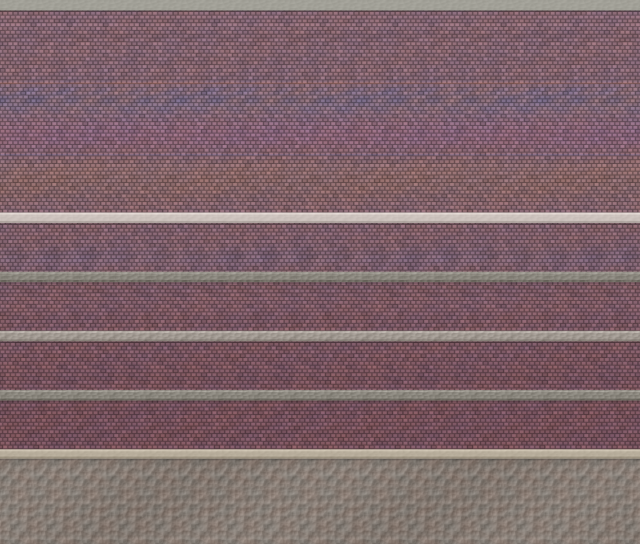
Give the GLSL for this texture, as a Shadertoy shader.

```glsl
// Fine maroon brickwork crossed by pale ledges, above an embossed taupe plaster base.

float hash(vec2 p) {
    p = fract(p * vec2(0.1031, 0.1137));
    p += dot(p, p.yx + 33.33);
    return fract((p.x + p.y) * p.x * 91.7);
}

// Smooth coverage of the strip between top and bottom
float strip(float d, float top, float bottom) {
    float w = 0.7 / iResolution.y;
    return smoothstep(-w, w, d - top) * smoothstep(-w, w, bottom - d);
}

// Soft glow around one depth
float glow(float d, float center, float size) {
    float t = (d - center) / size;
    return exp(-t * t);
}

// Rounded cellular bumps that wrap every "wrap" cells across
float bumps(vec2 q, float wrap) {
    vec2 cell = floor(q);
    float nearest = 1.0;
    for (int j = -1; j <= 1; j++)
    for (int i = -1; i <= 1; i++) {
        vec2 c = cell + vec2(i, j);
        vec2 id = vec2(mod(c.x, wrap), c.y);
        vec2 seed = c + 0.15 + 0.7 * vec2(hash(id + 3.0), hash(id + 47.0));
        nearest = min(nearest, length(q - seed));
    }
    return smoothstep(0.75, 0.1, nearest);
}

// Light from the upper left on the bumps
float relief(vec2 q, float wrap) {
    return bumps(q + 0.12, wrap) - bumps(q - 0.12, wrap);
}

vec3 brickwork(vec2 tile, float d) {
    // Running bond, seven bricks to each repeat
    vec2 b = vec2(tile.x * 7.0, d * 143.0);
    b.x += 0.5 * mod(floor(b.y), 2.0);
    vec2 id = floor(b), f = fract(b);
    vec2 aa = vec2(124.0, 143.0) / iResolution.xy;
    vec2 edge = min(f, 1.0 - f);
    vec2 face = smoothstep(vec2(0.08) - 0.3 * aa, vec2(0.18) + 0.5 * aa, edge);
    float tone = hash(vec2(mod(id.x, 7.0), id.y));
    float wear = hash(id + 19.0);

    // Lilac above, redder and darker below
    vec3 col = mix(vec3(0.53, 0.405, 0.45), vec3(0.47, 0.325, 0.365), smoothstep(0.25, 0.8, d));
    col += vec3(-0.03, 0.01, 0.035) * (glow(d, 0.185, 0.03) + 0.7 * glow(d, 0.475, 0.02));
    col += vec3(0.01, -0.01, 0.025) * glow(d, 0.25, 0.03);
    col += vec3(0.015, 0.01, -0.03) * glow(d, 0.33, 0.045);

    // Warm and cool blotches repeated in every tile, plus a slow drift
    float blotch = sin(6.2832 * tile.x + 5.0 * sin(d * 41.0)) * sin(d * 173.0 + 1.0);
    blotch += 0.6 * sin(tile.x * 1.3 + d * 57.0);
    float strength = 0.6 + 0.8 * glow(d, 0.18, 0.025);
    col += vec3(0.018, 0.002, -0.018) * blotch * strength;

    col *= 0.9 + 0.16 * tone + 0.08 * wear;
    col *= mix(0.76, 1.07, face.x * face.y);
    col *= 1.0 + 0.05 * (0.5 - f.y);

    // Thin warm and cool courses
    col += vec3(0.08, 0.025, -0.02) * strip(d, 0.1515, 0.1545);
    col += vec3(-0.04, 0.0, 0.045) * strip(d, 0.283, 0.286);
    return col;
}

vec3 plaster(vec2 tile) {
    float light = relief(tile * 4.0, 4.0) + 0.5 * relief(tile * 9.0 + 0.5, 9.0);
    float drift = sin(6.2832 * tile.x + 2.0 * sin(tile.y * 4.0)) * sin(tile.y * 7.0);
    vec3 col = vec3(0.52, 0.48, 0.45) + vec3(0.012, -0.004, -0.008) * drift;
    col += 0.012 * sin(tile.x * 0.8 + tile.y);
    return col - 0.09 * light;
}

void mainImage(out vec4 fragColor, in vec2 fragCoord) {
    vec2 uv = fragCoord / iResolution.xy;
    float d = 1.0 - uv.y;
    vec2 tile = vec2(uv.x * 17.7, d * 15.07);

    vec3 col = mix(brickwork(tile, d), plaster(tile), strip(d, 0.835, 2.0));
    float grain = relief(vec2(tile.x * 6.0, d * 150.0), 6.0);
    float joint = smoothstep(0.07, 0.0, abs(fract(tile.x + 0.35) - 0.5));

    // Top coping
    col = mix(col, vec3(0.635, 0.63, 0.595) - 0.03 * grain, strip(d, -1.0, 0.0195));
    col *= 1.0 - 0.22 * strip(d, 0.0185, 0.022);

    // Five evenly spaced ledges: bright, grey, pale, grey, cream
    for (int i = 0; i < 5; i++) {
        float k = float(i), top = 0.3905 + 0.1088 * k;
        float h = i == 4 ? 0.0175 : 0.0195;
        vec3 tint = i == 0 ? vec3(0.80, 0.76, 0.74)
                  : i == 2 ? vec3(0.63, 0.60, 0.57)
                  : i == 4 ? vec3(0.72, 0.68, 0.61) : vec3(0.54, 0.525, 0.49);
        float rough = i == 0 || i == 4 ? 0.025 : 0.07;
        vec3 ledge = tint - rough * (grain + 0.5 * joint);
        ledge += 0.09 * strip(d, top + 0.001, top + 0.004);
        ledge -= 0.10 * strip(d, top + h - 0.004, top + h);
        col = mix(col, ledge, strip(d, top, top + h));
        col *= 1.0 - 0.2 * strip(d, top + h, top + h + 0.003);
    }
    fragColor = vec4(clamp(col, 0.0, 1.0), 1.0);
}
```
